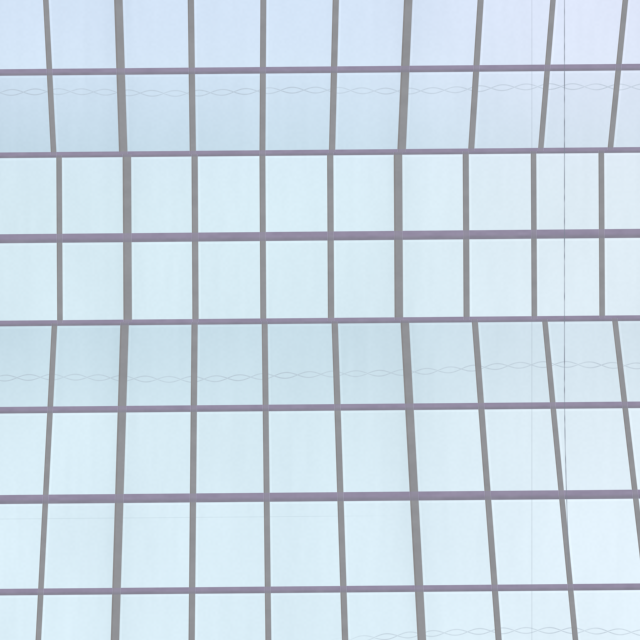
A three.js fragment shader for this pattern:

```glsl
// Draws a folded wall of pale glazed panels, split by grey and violet joints, with faint chains and wires.
varying vec2 vUv;

float hash(vec2 p) {
  return fract(sin(dot(p, vec2(127.1, 311.7))) * 43758.55);
}

float noise(vec2 p) {
  vec2 i = floor(p), f = fract(p);
  f = f * f * (3.0 - 2.0 * f);
  return mix(mix(hash(i), hash(i + vec2(1, 0)), f.x),
             mix(hash(i + vec2(0, 1)), hash(i + vec2(1, 1)), f.x), f.y);
}

float band(float d, float halfWidth) {
  return 1.0 - smoothstep(halfWidth - 0.0013, halfWidth + 0.0013, abs(d));
}

// Two strands crossing each other to form slim links
float chain(float x, float d) {
  float swell = 0.0045 * abs(sin(x * 86.0));
  float strand = band(abs(d) - swell, 0.0009);
  return strand * (0.55 + 0.45 * noise(vec2(x * 38.0, 4.0)));
}

float jointHeight(float j) {
  return 0.1133 + 0.1292 * j + 0.00017 * j * j * j;
}

void main() {
  // Distance down from the top, following the slight tilt of the rows
  vec2 p = vec2(vUv.x, 1.0 - vUv.y);
  float t = p.y + 0.0085 * p.x;

  // Nearest horizontal joint and number of joints above
  float dy = 1.0, nearest = 0.0, row = 0.0;
  for (int k = 0; k < 7; k++) {
    float j = float(k), d = t - jointHeight(j);
    if (abs(d) < abs(dy)) { dy = d; nearest = j; }
    row += step(0.0, d);
  }

  // Column pitch and axis bend at the two folds
  float upperFold = jointHeight(1.0), lowerFold = jointHeight(3.0);
  float pitch = 0.1059, axis = mix(0.4100, 0.4114, (t - upperFold) / 0.263);
  if (t < upperFold) {
    pitch = 0.1133 - 0.019 * t;
    axis = 0.4115 - 0.006 * t;
  } else if (t > lowerFold) {
    pitch = 0.1094 + 0.021 * (t - lowerFold);
    axis = 0.4135 + 0.0117 * (t - lowerFold);
  }
  float column = (p.x - axis) / pitch + 3.0;
  float i = floor(column + 0.5);
  float dx = (column - i) * pitch;

  // Every fourth upright and every third crossbar is heavier
  float heavyColumn = step(abs(mod(i, 4.0) - 1.0), 0.1);
  float heavyRow = step(abs(mod(nearest, 3.0) - 2.0), 0.1);
  float foldRow = step(abs(abs(nearest - 2.0) - 1.0), 0.1);
  float uprightHalf = mix(0.0042 + 0.0007 * hash(vec2(i, 2.0)), 0.0066, heavyColumn);
  float barHalf = mix(0.0051 - 0.0007 * foldRow, 0.0070, heavyRow);

  // Panel glaze: bluer at the top, warmer to the right
  vec3 color = mix(vec3(0.84, 0.905, 0.98), vec3(0.845, 0.925, 0.96), smoothstep(0.0, 0.35, t));
  color += vec3(0.015, 0.012, 0.015) * smoothstep(0.55, 0.9, t);
  color += vec3(0.045, 0.012, 0.012) * smoothstep(0.45, 1.0, p.x) * (1.0 - 0.5 * t);
  color += 0.012 * (hash(vec2(floor(column), row)) - 0.5);
  color += 0.022 * (noise(p * vec2(9.0, 6.0)) - 0.5);
  color += 0.010 * (noise(p * vec2(95.0, 14.0)) - 0.5);

  // Shade on the panels that lean beside the folds
  float lean = 0.0;
  if (row == 1.0) lean = 0.020 + 0.045 * (t - 0.113) / 0.13;
  if (row == 4.0) lean = 0.065 - 0.035 * (t - lowerFold) / 0.135;
  color -= lean * vec3(1.0, 0.85, 0.7) * (1.15 - 0.5 * p.x);
  color -= 0.035 * heavyColumn * exp(-abs(dx) * 55.0);

  // Bright rims where the panels meet the joints
  float rim = max(band(dx - uprightHalf - 0.0025, 0.0012), band(dy - barHalf - 0.0025, 0.0012));
  color += 0.022 * rim;

  // Chains, wires and a faint scratch behind the uprights
  float sway = 0.0018 * sin(p.x * 17.0);
  float links = chain(p.x, p.y - 0.145 + 0.011 * p.x * p.x + sway);
  links = max(links, chain(p.x + 0.01, p.y - 0.591 + 0.021 * smoothstep(0.3, 0.95, p.x) + sway));
  float sag = 0.985 + 0.16 * (p.x - 0.85) * (p.x - 0.85);
  links = max(links, chain(p.x, p.y - sag) * smoothstep(0.5, 0.6, p.x));
  color = mix(color, vec3(0.66, 0.71, 0.76), 0.48 * links);
  float scratch = band(t - 0.811, 0.0007) * (1.0 - smoothstep(0.45, 0.65, p.x));
  color -= 0.035 * scratch;

  // Grey uprights with a brown left edge
  vec3 upright = vec3(0.57, 0.575, 0.59) + 0.025 * (noise(p * vec2(30.0, 70.0)) - 0.5);
  upright -= vec3(0.035, 0.05, 0.065) * (1.0 - smoothstep(-uprightHalf, -0.4 * uprightHalf, dx));
  color = mix(color, upright, band(dx, uprightHalf));

  // Violet crossbars, darker along the underside
  vec3 bar = mix(vec3(0.58, 0.55, 0.64), vec3(0.53, 0.52, 0.58), smoothstep(-0.2, 0.8, dy / barHalf));
  bar += 0.03 * (noise(p * vec2(60.0, 200.0)) - 0.5);
  color = mix(color, bar, band(dy, barHalf) * (1.0 - 0.3 * band(dx, uprightHalf)));

  // Thin hanging wires in front
  float wire = band(p.x - 0.882 - 0.008 * smoothstep(0.6, 1.0, p.y), 0.0008);
  wire *= (0.35 + 0.4 * noise(vec2(3.0, p.y * 110.0))) * (1.0 - smoothstep(0.84, 0.92, p.y));
  wire = max(wire, 0.16 * band(p.x - 0.831, 0.0008));
  color = mix(color, vec3(0.50, 0.53, 0.58), wire);

  color += 0.010 * (noise(p * 260.0) - 0.5);
  gl_FragColor = vec4(color, 1.0);
}
```
